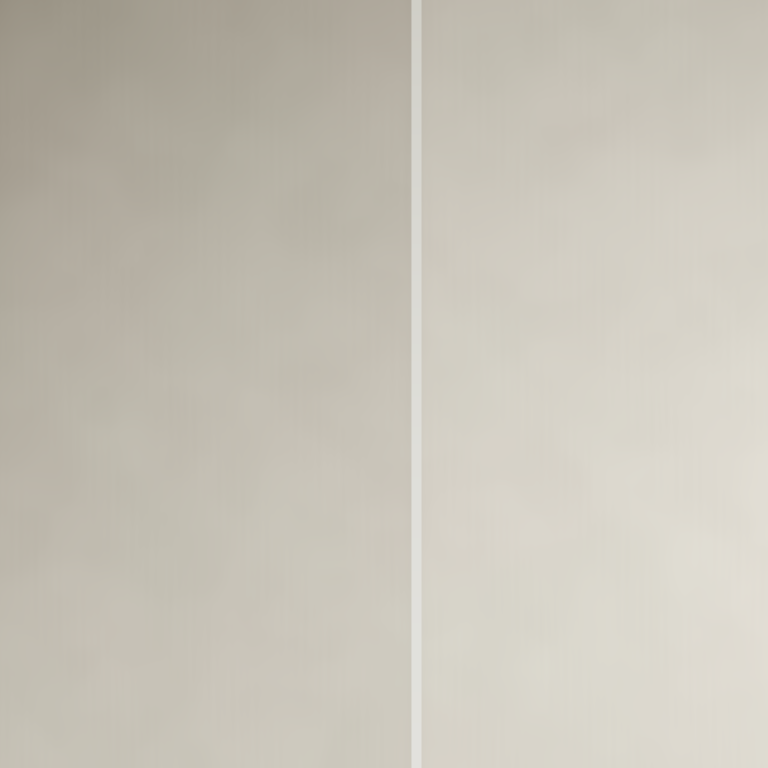
Give the GLSL for this texture, as a Shadertoy shader.

```glsl
// Two softly lit plaster panels divided by a thin pale vertical seam.
// Each panel's light is a quadratic falloff in height blended across its width;
// smooth cellular noise and layered sines add faint mottling and fibres.

const float SEAM_X = 0.5423;
const float SEAM_HALF_WIDTH = 0.0066;
const float SEAM_SOFTNESS = 0.0014;
const vec3 SEAM_TOP = vec3(0.815, 0.810, 0.780);
const vec3 SEAM_BOTTOM = vec3(0.885, 0.883, 0.865);

// Brightness at the bottom, middle and top of each panel edge
const vec3 LEFT_OUTER = vec3(0.765, 0.705, 0.590);
const vec3 LEFT_INNER = vec3(0.812, 0.782, 0.690);
const vec3 RIGHT_INNER = vec3(0.835, 0.820, 0.742);
const vec3 RIGHT_OUTER = vec3(0.872, 0.865, 0.770);

const vec3 SHADE = vec3(0.650, 0.626, 0.574);
const vec3 LIGHT = vec3(0.850, 0.835, 0.795);
const float MOTTLE_AMOUNT = 0.022;
const float TINT_AMOUNT = 0.005;
const float FIBRE_AMOUNT = 0.0025;

vec2 hash2(vec2 p) {
    vec3 q = fract(vec3(p.xyx) * vec3(0.1031, 0.1030, 0.0973));
    q += dot(q, q.yzx + 33.33);
    return fract((q.xx + q.yz) * q.zy);
}

// Weighted average of random cell values, roughly -0.5 to 0.5
float cellNoise(vec2 p) {
    vec2 cell = floor(p);
    float total = 0.0;
    float weights = 0.0;
    for (int y = -1; y <= 1; y++) {
        for (int x = -1; x <= 1; x++) {
            vec2 id = cell + vec2(x, y);
            vec2 d = id + hash2(id) - p;
            float w = exp(-5.0 * dot(d, d));
            total += w * (hash2(id + 71.7).x - 0.5);
            weights += w;
        }
    }
    return total / weights;
}

// Parabola through values at heights 0, 0.5 and 1
float heightCurve(vec3 v, float y) {
    return v.x * (1.0 - y) * (1.0 - 2.0 * y)
         + v.y * 4.0 * y * (1.0 - y)
         + v.z * y * (2.0 * y - 1.0);
}

float panelLight(vec2 uv) {
    float leftT = pow(clamp(uv.x / SEAM_X, 0.0, 1.0), 0.75);
    float rightT = clamp((uv.x - SEAM_X) / (1.0 - SEAM_X), 0.0, 1.0);
    float left = mix(heightCurve(LEFT_OUTER, uv.y), heightCurve(LEFT_INNER, uv.y), leftT);
    float right = mix(heightCurve(RIGHT_INNER, uv.y), heightCurve(RIGHT_OUTER, uv.y), rightT);
    return mix(left, right, step(SEAM_X, uv.x));
}

float fibres(vec2 uv) {
    float sway = 0.6 * sin(uv.y * 17.0 + uv.x * 9.0);
    return (sin(uv.x * 390.0 + sway) + sin(uv.x * 613.0 - 2.0 * sway))
         * (0.5 + 0.5 * sin(uv.y * 23.0 + uv.x * 41.0)) * 0.5;
}

void mainImage(out vec4 fragColor, in vec2 fragCoord) {
    vec2 uv = fragCoord / iResolution.xy;

    // Panel light with mottled texture
    float mottle = 0.6 * cellNoise(uv * 11.0) + 0.4 * cellNoise(uv * 26.0 + 5.3);
    float light = panelLight(uv) + MOTTLE_AMOUNT * mottle + FIBRE_AMOUNT * fibres(uv);
    vec3 color = mix(SHADE, LIGHT, (light - SHADE.r) / (LIGHT.r - SHADE.r));

    // Slow drift between rosy and greenish greys
    float tint = cellNoise(uv * 8.0 + 19.1);
    color += TINT_AMOUNT * tint * vec3(1.0, -0.6, 0.2);

    // Seam with a faint contact shadow
    float seamDist = abs(uv.x - SEAM_X) - SEAM_HALF_WIDTH;
    color -= 0.012 * exp(-max(seamDist, 0.0) / 0.005);
    float softness = max(SEAM_SOFTNESS, 0.75 / iResolution.x);
    float seam = 1.0 - smoothstep(-softness, softness, seamDist);
    color = mix(color, mix(SEAM_BOTTOM, SEAM_TOP, uv.y * uv.y), seam);

    fragColor = vec4(clamp(color, 0.0, 1.0), 1.0);
}
```
